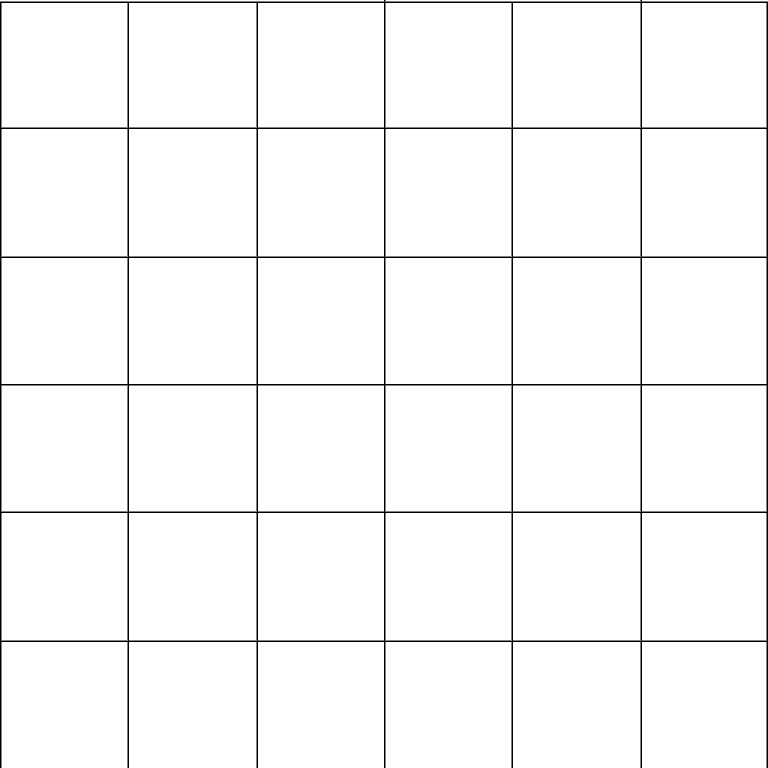
This pattern is drawn by a three.js fragment shader. Its source:

```glsl
// Plain square grid: thin black rules on white, six cells across and down.
// Rules sit on a lattice of 512 steps per side, each one step wide, and are
// drawn by exact box coverage so that they stay crisp and smooth at any size.
varying vec2 vUv;

// Share of a pixel covered by a rule, given the signed distance to its centre.
float ruleInk(float dist, float pixel) {
  float halfWidth = 0.5 / 512.0;
  vec2 edges = (vec2(halfWidth, -halfWidth) - dist) / pixel + 0.5;
  edges = clamp(edges, 0.0, 1.0);
  return edges.x - edges.y;
}

void main() {
  vec2 pixel = max(fwidth(vUv), vec2(1e-5));
  vec2 pos = vec2(vUv.x, 1.0 - vUv.y); // measured from the top left

  // Nearest rule on each axis; the bottom edge stays open.
  vec2 index = floor(pos * 6.0 + 0.5);
  index.y = min(index.y, 5.0);

  // Snap rules to the lattice; the top one lies a step below the edge.
  vec2 slot = min(floor(index * 512.0 / 6.0 + 0.5), 511.0);
  if (index.y < 0.5) slot.y = 1.0;
  vec2 centre = (slot + 0.5) / 512.0;

  float upright = ruleInk(pos.x - centre.x, pixel.x);
  float level = ruleInk(pos.y - centre.y, pixel.y);

  // Uprights begin at the top rule, except two that overshoot it.
  bool overshoots = index.x == 3.0 || index.x == 5.0;
  float belowTop = clamp((pos.y - 1.0 / 512.0) / pixel.y + 0.5, 0.0, 1.0);
  if (!overshoots) upright *= belowTop;

  vec3 paper = vec3(1.0);
  vec3 ink = vec3(0.0);
  gl_FragColor = vec4(mix(paper, ink, max(upright, level)), 1.0);
}
```
